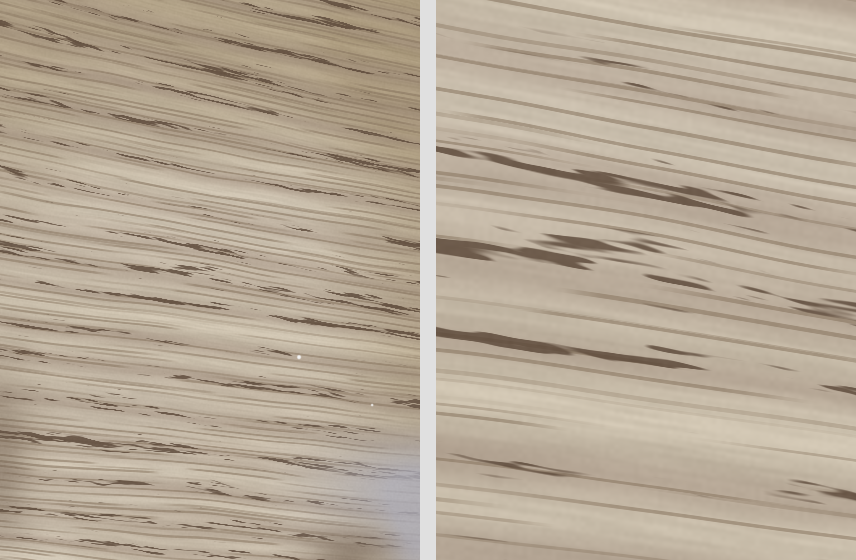
Left: the whole. Right: its middle third, enlarged.
This texture is drawn by a Shadertoy shader. Its source:

```glsl
// Pale oak board: slanting bands of dark pores, thin grain lines and soft window light.

const vec3 PALE_OAK   = vec3(0.815, 0.775, 0.705);
const vec3 HONEY_OAK  = vec3(0.670, 0.605, 0.490);
const vec3 BAND_TINT  = vec3(0.610, 0.535, 0.475);
const vec3 PORE_BROWN = vec3(0.360, 0.285, 0.225);
const vec3 LINE_BROWN = vec3(0.530, 0.455, 0.370);
const vec3 SKY_GLARE  = vec3(0.690, 0.695, 0.750);
const vec3 SHADE      = vec3(0.400, 0.330, 0.270);

const float BAND_SPACING = 0.088;
const float LINE_SPACING = 0.017;

float hash(vec2 p) {
    vec3 q = fract(vec3(p.xyx) * 0.1031);
    q += dot(q, q.yzx + 33.33);
    return fract((q.x + q.y) * q.z);
}

float noise(vec2 p) {
    vec2 i = floor(p), f = fract(p);
    f = f * f * (3.0 - 2.0 * f);
    return mix(mix(hash(i), hash(i + vec2(1, 0)), f.x),
               mix(hash(i + vec2(0, 1)), hash(i + vec2(1, 1)), f.x), f.y);
}

// Noise stretched along the grain; the shear staggers neighbouring streaks.
float streaks(vec2 g, float along, float across) {
    return noise(vec2((g.x + 3.7 * g.y) * along, g.y * across) + 40.0);
}

// Grain space: x runs along the fibres, y across them; the slope grows upwards.
vec2 grainSpace(vec2 p) {
    float slope = 0.075 + 0.135 * p.y;
    float v = p.y + slope * p.x;
    v += 0.022 * (noise(vec2(p.x * 2.2, v * 5.0)) - 0.5);
    v += 0.005 * (noise(vec2(p.x * 8.0, v * 14.0) + 9.0) - 0.5);
    return vec2(p.x, v);
}

// x: pore density, y: broad tint of the growth bands.
vec2 growthBands(vec2 g) {
    vec2 band = vec2(0.0);
    float row = floor(g.y / BAND_SPACING);
    for (float k = -1.0; k <= 1.0; k++) {
        float id = row + k;
        float centre = (id + 0.25 + 0.5 * hash(vec2(id, 3.0))) * BAND_SPACING;
        float width = mix(0.011, 0.026, hash(vec2(id, 8.0)));
        float d = g.y - centre;
        float reach = d < 0.0 ? 0.55 * width : 1.25 * width;
        float patches = 0.45 + 0.75 * noise(vec2(g.x * 4.0 + id * 17.3, id * 5.1));
        band.x = max(band.x, patches * exp(-d * d / (reach * reach)));
        band.y = max(band.y, exp(-d * d / (2.6 * width * width)));
    }
    return band;
}

// Short ragged flecks, denser inside the bands.
float pores(vec2 g, float density) {
    float n = 0.62 * streaks(g, 11.0, 175.0) + 0.38 * streaks(g + 5.0, 42.0, 310.0);
    float level = mix(0.90, 0.47, min(density, 1.1));
    return smoothstep(level, level + 0.14, n);
}

// Long hairlines that fade in and out along the fibres.
float hairlines(vec2 g, float spacing, float seed, float pixel) {
    float row = floor(g.y / spacing);
    float centre = (row + 0.2 + 0.6 * hash(vec2(row, seed))) * spacing;
    float halfWidth = mix(0.0006, 0.0014, hash(vec2(row, seed + 4.0)));
    float line = 1.0 - smoothstep(halfWidth, halfWidth + 1.2 * pixel, abs(g.y - centre));
    float presence = noise(vec2(g.x * 4.5 + row * 7.7, row + seed));
    return line * smoothstep(0.38, 0.62, presence);
}

// Soft elliptical spot, 1 in the middle.
float spot(vec2 p, vec2 centre, vec2 radius) {
    vec2 d = (p - centre) / radius;
    return exp(-dot(d, d));
}

float chip(vec2 p, vec2 centre, float radius, float pixel) {
    return 1.0 - smoothstep(radius - pixel, radius + pixel, length(p - centre));
}

void mainImage(out vec4 fragColor, in vec2 fragCoord) {
    float pixel = 1.0 / iResolution.x;
    vec2 p = fragCoord * pixel;
    float top = iResolution.y * pixel;
    vec2 g = grainSpace(p);
    vec2 band = growthBands(g);

    // Bare wood: pale in the middle, honey towards the top and right.
    float honey = 0.85 * smoothstep(0.72, 1.30, p.y / top * 1.333)
                + 0.60 * smoothstep(0.68, 1.05, p.x)
                + 0.30 * (noise(p * 3.5) - 0.5);
    vec3 color = mix(PALE_OAK, HONEY_OAK, clamp(honey, 0.0, 1.0));
    color += 0.055 * (streaks(g, 3.0, 45.0) - 0.5);
    color += 0.045 * (streaks(g, 16.0, 240.0) - 0.5);

    // Growth bands, hairlines and pores.
    color = mix(color, BAND_TINT, 0.50 * band.y * (0.5 + 0.7 * streaks(g, 2.5, 60.0)));
    float lines = max(hairlines(g, LINE_SPACING, 1.0, pixel),
                      0.7 * hairlines(g, 1.7 * LINE_SPACING, 6.0, pixel));
    color = mix(color, LINE_BROWN, 0.55 * lines);
    color = mix(color, PORE_BROWN, 0.82 * pores(g, band.x));

    // Bluish glare, shaded corners and two bright chips.
    float glare = spot(p, vec2(1.00, 0.17), vec2(0.22, 0.11))
                + 0.8 * spot(p, vec2(0.99, 0.02), vec2(0.07, 0.14));
    color = mix(color, SKY_GLARE, 0.75 * min(glare, 1.0));
    color = mix(color, SHADE, 0.50 * spot(p, vec2(0.83, 0.0), vec2(0.10, 0.07)));
    color = mix(color, SHADE, 0.40 * spot(p, vec2(0.0, 0.24), vec2(0.07, 0.20)));
    float chips = max(chip(p, vec2(0.712, 0.483), 0.0045, pixel),
                      chip(p, vec2(0.886, 0.369), 0.0025, pixel));
    color = mix(color, vec3(0.95), chips);

    color += 0.018 * (noise(p * 260.0) - 0.5);
    fragColor = vec4(clamp(color, 0.0, 1.0), 1.0);
}
```
